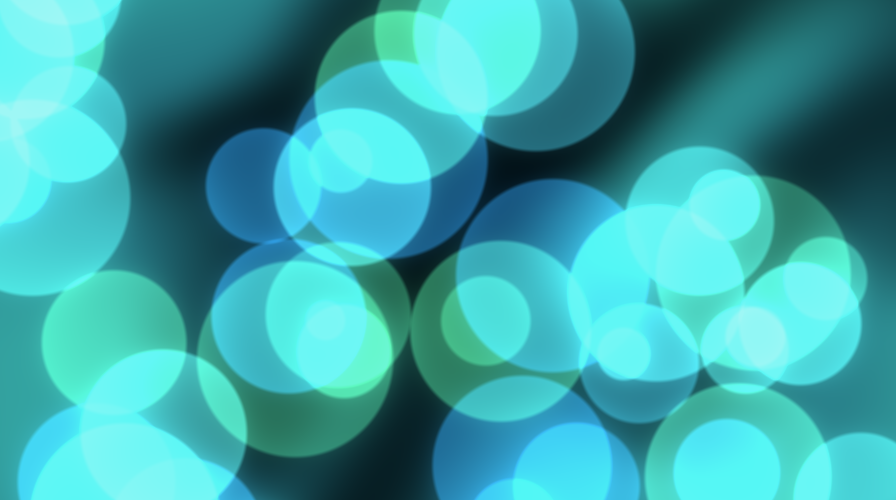
Give the GLSL for this background, as a Shadertoy shader.

```glsl
const int DISC_COUNT = 46;
const float CLUSTER_COUNT = 9.0;
const float CLUSTER_SIZE = 0.44;
const float MIN_RADIUS = 0.035;
const float MAX_RADIUS = 0.2;

vec3 hash3(float seed) {
    vec3 p = fract(vec3(seed) * vec3(0.1031, 0.1030, 0.0973));
    p += dot(p, p.yzx + 33.33);
    return fract((p.xxy + p.yzz) * p.zyx);
}

vec2 gradientAt(vec2 cell) {
    float angle = 6.2832 * hash3(cell.x * 17.0 + cell.y * 59.0 + 400.0).x;
    return vec2(cos(angle), sin(angle));
}

float gradientNoise(vec2 p) {
    vec2 cell = floor(p);
    vec2 f = fract(p);
    vec2 u = f * f * f * (f * (f * 6.0 - 15.0) + 10.0);
    vec2 e = vec2(1.0, 0.0);
    float a = dot(gradientAt(cell), f);
    float b = dot(gradientAt(cell + e.xy), f - e.xy);
    float c = dot(gradientAt(cell + e.yx), f - e.yx);
    float d = dot(gradientAt(cell + e.xx), f - e.xx);
    return mix(mix(a, b, u.x), mix(c, d, u.x), u.y);
}

// Blurred teal light crossed by dark diagonal folds
vec3 backdrop(vec2 p) {
    vec2 along = normalize(vec2(0.8, 0.6));
    vec2 q = vec2(dot(p, along) * 1.1, dot(p, vec2(-along.y, along.x)) * 2.2);
    q += 0.5 * gradientNoise(p * 1.7 + 5.3);
    float light = smoothstep(-0.4, 0.26, gradientNoise(q + 2.4));
    float warmth = smoothstep(-0.3, 0.4, gradientNoise(p * 1.3 + 11.7));
    vec3 teal = mix(vec3(0.14, 0.45, 0.50), vec3(0.22, 0.70, 0.67), warmth);
    return mix(vec3(0.0, 0.04, 0.055), teal, light);
}

vec3 discTint(float pick) {
    vec3 green = vec3(0.34, 0.88, 0.60);
    vec3 aqua = vec3(0.37, 0.95, 0.93);
    vec3 blue = vec3(0.20, 0.66, 1.00);
    vec3 tint = mix(green, aqua, smoothstep(0.2, 0.4, pick));
    return mix(tint, blue, smoothstep(0.8, 0.84, pick));
}

// Translucent disc with a slightly soft edge and a faint halo
vec3 addDisc(vec3 color, float dist, float radius, vec3 tint, float opacity, float soft) {
    float edge = dist - radius;
    float fill = 1.0 - smoothstep(-soft, soft, edge);
    float rim = 0.9 + 0.1 * pow(min(dist / radius, 1.0), 4.0);
    float halo = 0.2 * exp(-max(edge, 0.0) / 0.022) * (1.0 - fill);
    vec3 lit = mix(color, tint * rim, opacity) + color * 0.32;
    return mix(color, lit, fill) + tint * halo * opacity;
}

// Even spread over the canvas by an additive sequence
vec2 spreadPoint(float id, float aspect) {
    return fract(0.5 + id * vec2(0.7549, 0.5698)) * vec2(aspect, 1.0);
}

void mainImage(out vec4 fragColor, in vec2 fragCoord) {
    vec2 p = fragCoord / iResolution.y;
    float aspect = iResolution.x / iResolution.y;
    float soft = max(0.005, 1.0 / iResolution.y);
    vec3 color = backdrop(p);

    // Most discs gather in clusters, the others stand alone
    for (int i = 0; i < DISC_COUNT; i++) {
        float id = float(i);
        vec3 place = hash3(id * 7.3 + 21.0);
        vec3 look = hash3(id * 11.9 + 83.0);
        vec2 grouped = spreadPoint(mod(id, CLUSTER_COUNT), aspect) + (place.xy - 0.5) * CLUSTER_SIZE;
        vec2 center = mix(grouped, spreadPoint(id, aspect), step(0.78, look.z));
        float radius = mix(MIN_RADIUS, MAX_RADIUS, pow(place.z, 0.7));
        float opacity = mix(0.36, 0.54, look.y);
        color = addDisc(color, length(p - center), radius, discTint(look.x), opacity, soft);
    }

    // Stacked light saturates at a pale cyan
    color = min(color, vec3(0.62, 0.97, 0.96));
    fragColor = vec4(color, 1.0);
}
```
